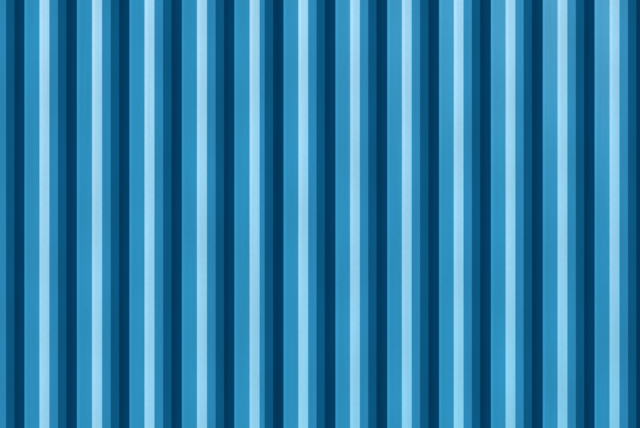
Reproduce this texture procedurally as a WebGL 1 fragment shader.

```glsl
precision highp float;

uniform vec2 u_resolution;

const vec3 FACE = vec3(0.165, 0.555, 0.738);
const vec3 PALE_FACE = vec3(0.32, 0.65, 0.81);
const vec3 GLINT = vec3(0.55, 0.81, 0.93);
const vec3 PALE_GLINT = vec3(0.66, 0.85, 0.955);
const vec3 SIDE = vec3(0.17, 0.53, 0.715);
const vec3 SHADE = vec3(0.045, 0.345, 0.515);
const vec3 GROOVE = vec3(0.008, 0.235, 0.385);

// Layout as fractions of the canvas width
const float FIRST_RIB = 0.0365;
const float SEAM = 0.4414;
const float LEFT_PITCH = 0.0820;
const float RIGHT_PITCH = 0.0810;
const float LAP_RIB = 4.0;

float hash(float n) {
  return fract(sin(n * 127.1 + 3.7) * 4375.85);
}

vec2 gradientAt(vec2 cell) {
  float angle = 6.28318 * hash(dot(cell, vec2(1.0, 57.3)));
  return vec2(cos(angle), sin(angle));
}

float gradientNoise(vec2 p) {
  vec2 i = floor(p);
  vec2 f = fract(p);
  vec2 w = f * f * f * (f * (f * 6.0 - 15.0) + 10.0);
  float a = dot(gradientAt(i), f);
  float b = dot(gradientAt(i + vec2(1.0, 0.0)), f - vec2(1.0, 0.0));
  float c = dot(gradientAt(i + vec2(0.0, 1.0)), f - vec2(0.0, 1.0));
  float d = dot(gradientAt(i + vec2(1.0, 1.0)), f - vec2(1.0, 1.0));
  return mix(mix(a, b, w.x), mix(c, d, w.x), w.y);
}

float edge(float at, float x, float soft) {
  return smoothstep(at - soft, at + soft, x);
}

float line(float at, float x, float width) {
  float d = (x - at) / width;
  return exp(-d * d);
}

// Two overlapping sheets with slightly different pitch
float ribPhase(float x) {
  return x < SEAM ? (x - FIRST_RIB) / LEFT_PITCH
                  : LAP_RIB + 1.0 + (x - SEAM) / RIGHT_PITCH;
}

// Bands of one rib: face, glint, side, shade, groove
vec3 ribColor(float p, float rib, vec2 uv, float soft) {
  float lap = 1.0 - step(0.5, abs(rib - LAP_RIB));
  float wobble = (hash(rib) - 0.5) * 0.025;
  float glintStart = 0.305 + wobble * 0.4;
  float glintEnd = 0.497 + wobble * 0.6;
  float sideEnd = 0.66 - 0.07 * lap + wobble;
  float shadeEnd = 0.82 - 0.07 * lap + wobble;

  // Sky reflection: paler upward and to the right
  float sky = smoothstep(0.35, 1.05, uv.y);
  float skyRight = sky * smoothstep(0.3, 1.0, uv.x);
  vec3 face = mix(FACE, PALE_FACE, 0.8 * skyRight + 0.12 * p / glintStart);
  float across = clamp((p - glintStart) / (glintEnd - glintStart), 0.0, 1.0);
  float pale = 0.75 - 0.6 * across + 0.4 * sky - 0.3 * uv.x;
  vec3 glint = mix(GLINT, PALE_GLINT, clamp(pale, 0.0, 1.0));
  glint = mix(glint, GLINT * vec3(0.85, 0.97, 0.98),
              0.6 * uv.x * (1.0 - smoothstep(0.0, 0.45, uv.y)));
  vec3 side = mix(SIDE, PALE_FACE, 0.3 * skyRight);
  vec3 groove = GROOVE * mix(0.93, 1.06, edge(0.91, p, 0.06));

  vec3 color = mix(GROOVE * 1.06, face, smoothstep(0.0, 2.0 * soft, p));
  color += 0.035 * line(0.045, p, 0.025);
  color = mix(color, glint, edge(glintStart, p, soft));
  color += 0.03 * line(glintStart + 0.04, p, 0.02) * (0.4 + sky);
  color = mix(color, side, edge(glintEnd, p, soft));
  color = mix(color, SHADE, edge(sideEnd, p, soft));
  return mix(color, groove, edge(shadeEnd, p, soft));
}

void main() {
  vec2 uv = gl_FragCoord.xy / u_resolution;
  vec2 place = gl_FragCoord.xy / u_resolution.x;
  float phase = ribPhase(uv.x);
  float rib = floor(phase);
  float soft = max(0.018, 0.75 / (u_resolution.x * RIGHT_PITCH));
  vec3 color = ribColor(phase - rib, rib, uv, soft);

  // Faint smudges and vertical streaks in the paint
  float smudge = gradientNoise(place * vec2(16.0, 9.0) + rib * 2.3);
  float streak = gradientNoise(place * vec2(190.0, 5.0));
  float grain = gradientNoise(place * 150.0);
  color *= 1.0 + 0.04 * smudge + 0.025 * streak + 0.015 * grain;
  color *= 1.0 + 0.025 * (hash(rib + 9.0) - 0.5);

  gl_FragColor = vec4(clamp(color, 0.0, 1.0), 1.0);
}
```
